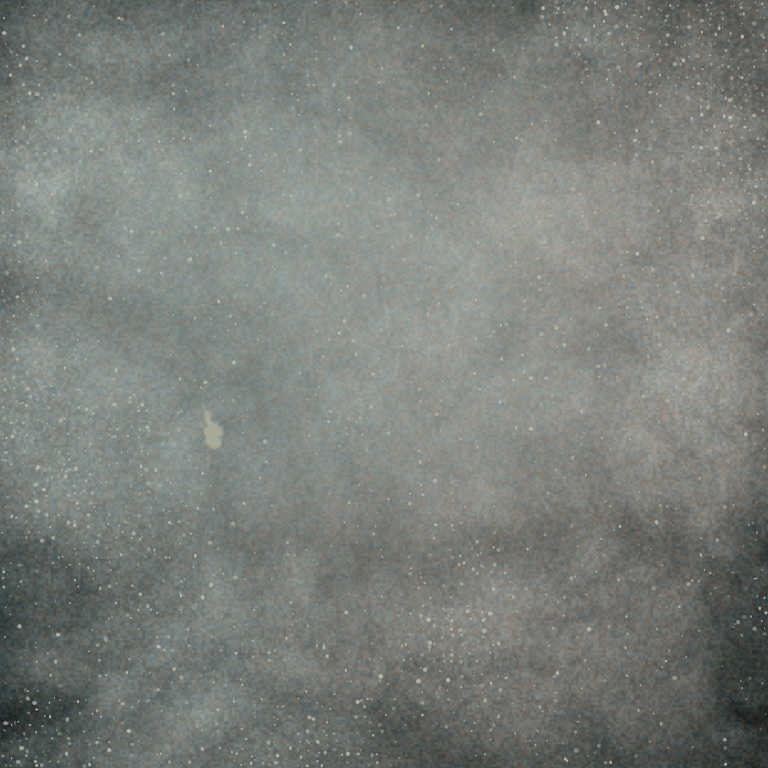
A Shadertoy shader for this texture:

```glsl
// A worn, dusty slate surface: a soft vignette carries cloudy stains and smoky
// horizontal bands, then fine tinted grain, pale specks, faint scratches and
// one chalky chip are laid over it. All scatter comes from an integer hash.

const vec3  COOL_TINT     = vec3(0.968, 1.030, 0.995);
const vec3  WARM_TINT     = vec3(1.005, 1.005, 0.962);
const vec3  SHADOW_TINT   = vec3(0.93, 1.02, 1.02);
const vec3  SPECK_COLOR   = vec3(0.74, 0.75, 0.69);
const vec3  CHIP_COLOR    = vec3(0.70, 0.70, 0.62);
const vec2  GLOW_CENTER   = vec2(0.47, 0.59);
const float GLOW_LEVEL    = 0.553;
const float VIGNETTE      = 0.39;
const float CLOUD_AMOUNT  = 0.38;
const float MOTTLE_AMOUNT = 0.13;
const float BAND_DEPTH    = 0.065;
const float GRAIN_AMOUNT  = 0.115;
const float COLOR_GRAIN   = 0.045;
const int   SPECK_LAYERS  = 4;
const int   SCRATCHES     = 18;

uint scramble(uint n) {
    n = n * 747796405u + 2891336453u;
    n = ((n >> ((n >> 28u) + 4u)) ^ n) * 277803737u;
    return (n >> 22u) ^ n;
}

float hash(vec2 cell, int seed) {
    uvec2 c = uvec2(ivec2(floor(cell)) + 4096);
    uint n = scramble(c.x + scramble(c.y + scramble(uint(seed))));
    return float(n >> 8u) / 16777216.0;
}

float noise(vec2 p, int seed) {
    vec2 i = floor(p), f = p - i;
    f = f * f * (3.0 - 2.0 * f);
    float low  = mix(hash(i, seed), hash(i + vec2(1, 0), seed), f.x);
    float high = mix(hash(i + vec2(0, 1), seed), hash(i + vec2(1, 1), seed), f.x);
    return mix(low, high, f.y);
}

float fbm(vec2 p, int seed) {
    float sum = 0.0, weight = 0.5;
    for (int i = 0; i < 5; i++) {
        sum += weight * (noise(p, seed + i) - 0.5);
        p = mat2(0.8, 0.6, -0.6, 0.8) * p * 2.03;
        weight *= 0.52;
    }
    return sum;
}

// x: distance to the segment, y: position along it from a to b
vec2 segment(vec2 p, vec2 a, vec2 b) {
    vec2 pa = p - a, ba = b - a;
    float t = clamp(dot(pa, ba) / dot(ba, ba), 0.0, 1.0);
    return vec2(length(pa - ba * t), t);
}

float specks(vec2 uv, float density, float pixel) {
    float cover = 0.0;
    for (int layer = 0; layer < SPECK_LAYERS; layer++) {
        float cells = 30.0 + 22.0 * float(layer);
        int seed = 100 + 10 * layer;
        vec2 p = uv * cells, id = floor(p);
        vec2 spot = 0.2 + 0.6 * vec2(hash(id, seed), hash(id, seed + 1));
        vec2 offset = (p - id - spot) / cells;
        float size = hash(id, seed + 2);
        float radius = mix(0.0008, 0.0026, size * size * size);
        offset.x *= mix(0.8, 1.5, hash(id, seed + 3));
        float dot_ = 1.0 - smoothstep(radius - 0.5 * pixel, radius + pixel, length(offset));
        float present = step(hash(id, seed + 4), density);
        cover = max(cover, dot_ * present * mix(0.25, 0.9, hash(id, seed + 5)));
    }
    return cover;
}

float scratches(vec2 uv, float pixel) {
    float cover = 0.0;
    for (int i = 0; i < SCRATCHES; i++) {
        vec2 id = vec2(i, 0);
        vec2 start = vec2(0.37, 0.44) + vec2(0.20, 0.19) * vec2(hash(id, 200), hash(id, 201));
        float angle = mix(0.3, 1.75, hash(id, 202));
        vec2 end = start + mix(0.02, 0.07, hash(id, 203)) * vec2(cos(angle), sin(angle));
        vec2 s = segment(uv, start, end);
        float line = 1.0 - smoothstep(0.0, 0.0022 + pixel, s.x);
        cover += line * sin(3.1416 * s.y) * hash(id, 204);
    }
    return min(cover, 1.0);
}

void mainImage(out vec4 fragColor, in vec2 fragCoord) {
    vec2 uv = fragCoord / iResolution.xy;
    float pixel = 1.0 / iResolution.y;
    vec2 toGlow = uv - GLOW_CENTER;
    float away = dot(toGlow, toGlow);

    // Vignette, clouds and smoky bands
    vec2 warp = vec2(fbm(uv * 4.0, 10), fbm(uv * 4.0, 20));
    float cloud = fbm(uv * vec2(3.2, 4.2) + warp, 30);
    float mottle = fbm(uv * 19.0 + warp * 3.0, 40);
    float outer = smoothstep(0.0, 0.25, away);
    float light = GLOW_LEVEL - VIGNETTE * away;
    light += CLOUD_AMOUNT * cloud * mix(0.5, 1.0, outer);
    light += MOTTLE_AMOUNT * mottle * mix(0.6, 1.2, outer);
    float wave = uv.y + 0.10 * warp.x;
    float bands = exp(-pow((wave - 0.07) / 0.035, 2.0)) + 0.7 * exp(-pow((wave - 0.28) / 0.045, 2.0));
    light -= BAND_DEPTH * bands * smoothstep(0.25, 0.65, noise(uv * vec2(4.0, 9.0), 50));
    vec2 rim = min(uv, 1.0 - uv);
    light -= 0.05 * (1.0 - smoothstep(0.0, 0.06, min(rim.x, rim.y)));

    // Fine grain, rougher away from the glow
    float grain = 0.6 * noise(uv * 310.0, 60) + 0.4 * noise(uv * vec2(170.0, 140.0), 61) - 0.5;
    light += GRAIN_AMOUNT * grain * mix(0.75, 1.25, outer);

    // Cool left, warm right, bluish shadows
    float warmth = smoothstep(0.25, 0.85, uv.x - 0.2 * (uv.y - 0.5) + 0.5 * warp.y);
    vec3 color = light * mix(COOL_TINT, WARM_TINT, warmth);
    color *= mix(SHADOW_TINT, vec3(1.0), smoothstep(0.22, 0.42, light));
    color += COLOR_GRAIN * (noise(uv * 220.0, 70) - 0.5) * vec3(1.0, -0.2, -0.9);

    // Scratches and clustered specks
    color += 0.045 * scratches(uv, pixel);
    float density = 0.07 + 0.35 * smoothstep(0.45, 0.85, noise(uv * 5.0, 80)) * outer;
    color = mix(color, SPECK_COLOR, specks(uv, density, pixel));

    // Teardrop chip with a ragged edge
    vec2 chip = segment(uv, vec2(0.262, 0.488), vec2(0.277, 0.432));
    float edge = chip.x - 0.013 * chip.y * chip.y + 0.010 * (noise(uv * 130.0, 90) - 0.5);
    color = mix(color, CHIP_COLOR, 0.8 * (1.0 - smoothstep(-0.004, 0.004, edge)) * smoothstep(0.0, 0.7, chip.y));
    fragColor = vec4(clamp(color, 0.0, 1.0), 1.0);
}
```
